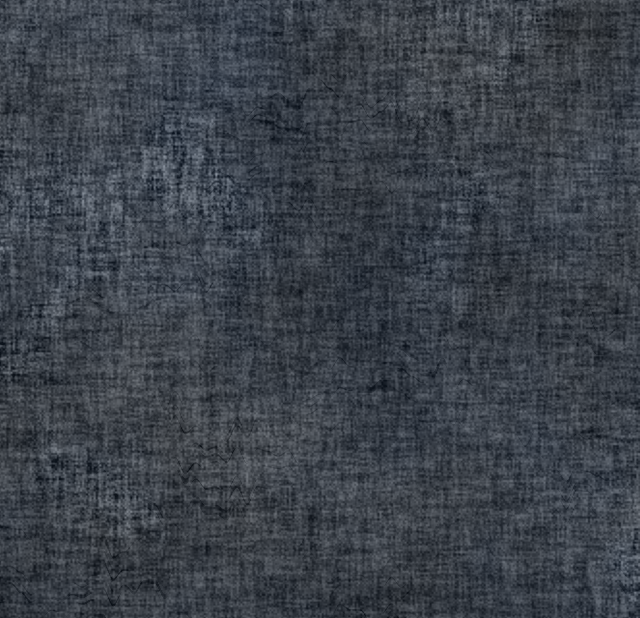
A WebGL 2 fragment shader for this texture:

```glsl
#version 300 es
precision highp float;
// Worn blue-grey linen: fine crossed threads over soft cloudy dye.
// Stretched value noise makes the threads; slow noise makes faded patches,
// and sparse dark slubs and two soft creases break up the weave.

uniform vec2 u_resolution;
out vec4 fragColor;

float hash(ivec2 cell, int seed) {
  uint h = uint(cell.x) * 1597334677u ^ uint(cell.y) * 3812015801u ^ uint(seed) * 2654435769u;
  h = (h ^ (h >> 16)) * 2146121005u;
  h = (h ^ (h >> 15)) * 2221713035u;
  h ^= h >> 16;
  return float(h >> 8) / 16777216.0;
}

// Signed value noise, from -1 to 1
float noise(vec2 p, int seed) {
  ivec2 c = ivec2(floor(p));
  vec2 f = fract(p);
  f = f * f * (3.0 - 2.0 * f);
  float low = mix(hash(c, seed), hash(c + ivec2(1, 0), seed), f.x);
  float high = mix(hash(c + ivec2(0, 1), seed), hash(c + ivec2(1, 1), seed), f.x);
  return 2.0 * mix(low, high, f.y) - 1.0;
}

float clouds(vec2 p, int seed) {
  float sum = 0.0, gain = 0.55;
  for (int i = 0; i < 4; i++) {
    sum += gain * noise(p, seed + i);
    p = mat2(1.6, 1.2, -1.2, 1.6) * p + 3.7;
    gain *= 0.55;
  }
  return sum;
}

// Threads along both axes, fine and coarse, with grain and a faint twill
float weave(vec2 p) {
  vec2 q = p + 0.0015 * vec2(noise(p * 25.0, 1), noise(p * 25.0, 2));
  float fine = noise(q * vec2(32.0, 245.0), 3) + noise(q * vec2(260.0, 36.0), 4);
  float coarse = noise(q * vec2(11.0, 95.0), 5) + noise(q * vec2(95.0, 10.0), 6);
  float grain = noise(p * 320.0, 7);
  float twill = sin(6.2832 * 105.0 * (q.x + q.y)) * (0.6 + 0.4 * noise(p * 40.0, 8));
  return 0.068 * fine + 0.03 * coarse + 0.085 * grain + 0.014 * twill;
}

// Short dark horizontal knots, gathered in loose groups
float slubs(vec2 p) {
  float group = smoothstep(-0.1, 0.6, clouds(p * 5.0, 20));
  float knot = smoothstep(0.5, 0.85, noise(p * vec2(24.0, 165.0), 25));
  return knot * (0.25 + 0.75 * group);
}

// Ragged, gently sinking folds, repeated with a half drop
float creases(vec2 p) {
  float dark = 0.0;
  for (int i = 0; i < 2; i++) {
    vec2 d = p - vec2(0.46, 0.795) - float(i) * vec2(0.518, -0.5);
    float bend = 0.006 * noise(vec2(d.x * 28.0, 2.0), 30) + 0.003 * noise(p * 75.0, 31);
    float line = abs(d.y + 0.17 * d.x + bend);
    float ends = 1.0 - smoothstep(0.025, 0.085, abs(d.x));
    dark += ends * (0.75 * exp(-line * line / 0.000012) + 0.3 * exp(-line / 0.012));
  }
  return dark;
}

void main() {
  vec2 p = gl_FragCoord.xy / u_resolution.y;

  // Cloudy dye, with patch edges drawn out along the threads
  vec2 pull = vec2(noise(p * vec2(6.0, 60.0), 40), noise(p * vec2(60.0, 6.0), 41));
  vec2 q = p + 0.018 * pull;
  float dye = clouds(q * 4.2, 42);
  float wear = smoothstep(0.05, 0.75, clouds(q * vec2(5.5, 4.5), 50));

  // Worn patches are paler and show more of the weave
  float tone = 0.235 + 0.052 * dye + 0.032 * wear;
  tone += weave(p) * (0.86 + 0.55 * wear + 0.12 * dye);
  tone += 0.05 * wear * noise(p * vec2(140.0, 22.0), 55);
  tone -= 0.09 * slubs(q) + 0.11 * creases(p);
  tone = max(tone, 0.045);

  // Blue-grey tint drifting between olive and teal
  float hue = clouds(p * 3.5, 60);
  vec3 color = tone + vec3(0.0, 0.024, 0.057);
  color += hue * vec3(0.014, 0.0, -0.022) + wear * vec3(-0.004, 0.002, 0.008);
  fragColor = vec4(clamp(color, 0.0, 1.0), 1.0);
}
```
